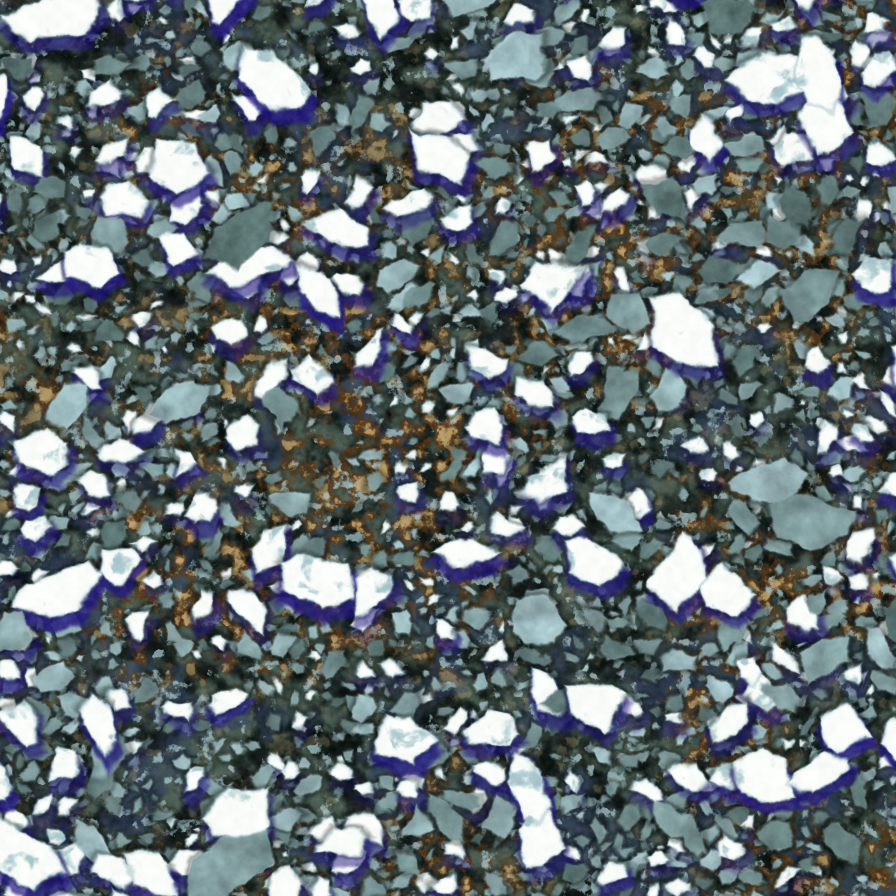
Give the GLSL for this texture, as a WebGL 1 fragment shader.

```glsl
precision highp float;
uniform vec2 u_resolution;

const float TAU = 6.28318;
const vec3 BLACK_GREEN = vec3(0.07, 0.10, 0.09);
const vec3 MOSS = vec3(0.30, 0.37, 0.33);
const vec3 SLATE = vec3(0.20, 0.26, 0.36);
const vec3 GREY_TEAL = vec3(0.34, 0.44, 0.43);
const vec3 PALE_BLUE = vec3(0.66, 0.78, 0.80);
const vec3 WHITE = vec3(0.98, 0.99, 0.98);
const vec3 VIOLET = vec3(0.15, 0.11, 0.50);
const vec3 RUST = vec3(0.34, 0.23, 0.12);
const vec3 GOLD = vec3(0.78, 0.68, 0.46);

float hash(vec2 p) {
  return fract(sin(dot(p, vec2(127.1, 311.7))) * 43758.5453);
}

float noise(vec2 p) {
  vec2 i = floor(p), f = fract(p);
  f = f * f * (3.0 - 2.0 * f);
  float low = mix(hash(i), hash(i + vec2(1.0, 0.0)), f.x);
  float high = mix(hash(i + vec2(0.0, 1.0)), hash(i + vec2(1.0, 1.0)), f.x);
  return mix(low, high, f.y);
}

float fbm(vec2 p) {
  float sum = 0.0, weight = 0.5;
  for (int i = 0; i < 4; i++) {
    sum += weight * noise(p);
    p = mat2(1.6, 1.2, -1.2, 1.6) * p + 3.7;
    weight *= 0.5;
  }
  return sum / 0.9375;
}

// Signed distance to an angular, randomly stretched grain
float grainDistance(vec2 p, float radius, vec2 seed) {
  float turn = (hash(seed + 4.3) - 0.5) * 2.6;
  float c = cos(turn), s = sin(turn);
  p = mat2(c, -s, s, c) * p;
  p *= vec2(mix(0.6, 1.0, hash(seed + 8.1)), 1.1);
  float d = -1.0;
  for (int k = 0; k < 6; k++) {
    vec2 side = seed + vec2(float(k) * 1.7, 9.2);
    float a = (float(k) + 0.7 * hash(side)) * TAU / 6.0;
    float reach = radius * mix(0.6, 1.05, hash(side + 2.9));
    d = max(d, dot(p, vec2(cos(a), sin(a))) - reach);
  }
  return d;
}

// One size class of grains, with violet fringes below the white ones
vec3 scatterGrains(vec3 ground, vec2 p, float cells, float cover, float whiteShare, float fringe) {
  vec2 q = p * cells;
  float edge = 0.0024 * cells;
  float grainMask = 0.0, fringeMask = 0.0, shade = 0.0;
  vec3 grainColor = ground;
  float cloud = fbm(p * 42.0 + cells);
  for (int y = -1; y <= 1; y++) {
    for (int x = -1; x <= 1; x++) {
      vec2 id = floor(q) + vec2(float(x), float(y));
      vec2 seed = id + cells * 7.0;
      float density = mix(0.55, 1.45, noise(id / cells * 5.0 + 2.0));
      if (hash(seed) > cover * density) continue;
      vec2 jitter = vec2(hash(seed + 1.3), hash(seed + 5.7)) - 0.5;
      vec2 local = q - id - 0.5 - 0.8 * jitter;
      float radius = mix(0.27, 0.46, hash(seed + 3.1));
      float d = grainDistance(local, radius, seed);
      float body = smoothstep(edge, -edge, d);
      float tone = hash(seed + 6.6);
      vec3 tint = mix(GREY_TEAL, PALE_BLUE, hash(seed + 7.9));
      tint *= 0.72 + 0.5 * cloud;
      if (tone < whiteShare) {
        float core = smoothstep(0.5 * edge, -2.0 * edge, d);
        tint = mix(PALE_BLUE, WHITE, core * smoothstep(0.2, 0.36, cloud));
        vec2 shifted = local + vec2(-0.003, 0.011) * cells;
        float halo = grainDistance(shifted, radius + 0.004 * cells, seed);
        float strength = fringe * mix(0.5, 1.0, hash(seed + 2.2));
        fringeMask = max(fringeMask, strength * smoothstep(1.5 * edge, -1.5 * edge, halo));
      }
      shade = max(shade, smoothstep(3.0 * edge, 0.0, d));
      grainColor = mix(grainColor, tint, body);
      grainMask = max(grainMask, body);
    }
  }
  ground = mix(ground, BLACK_GREEN, 0.45 * shade);
  ground = mix(ground, VIOLET, fringeMask);
  return mix(ground, grainColor, grainMask);
}

// Dark, mottled ground with slate and rusty patches
vec3 matrixColor(vec2 p) {
  vec3 color = mix(BLACK_GREEN, MOSS, smoothstep(0.30, 0.72, fbm(p * 48.0)));
  color = mix(color, SLATE, 0.7 * smoothstep(0.48, 0.66, fbm(p * 20.0 + 17.0)));
  float rusty = smoothstep(0.42, 0.66, fbm(p * 6.0 + 31.0));
  float fleck = fbm(p * 75.0 + 9.0);
  color = mix(color, RUST, rusty * smoothstep(0.42, 0.58, fleck));
  color = mix(color, GOLD, (0.25 + 0.6 * rusty) * smoothstep(0.58, 0.74, fleck));
  float crystal = smoothstep(0.59, 0.74, fbm(p * 85.0 + 53.0));
  return mix(color, PALE_BLUE, 0.75 * crystal);
}

void main() {
  vec2 p = gl_FragCoord.xy / min(u_resolution.x, u_resolution.y);
  vec2 wobble = vec2(fbm(p * 45.0), fbm(p * 45.0 + 71.0)) - 0.5;
  vec2 warped = p + 0.014 * wobble;

  vec3 color = matrixColor(p);
  color = scatterGrains(color, warped, 62.0, 0.38, 0.20, 0.0);
  color = scatterGrains(color, warped, 35.0, 0.50, 0.32, 0.35);
  color = scatterGrains(color, warped, 21.0, 0.50, 0.50, 0.70);
  color = scatterGrains(color, warped, 12.5, 0.42, 0.78, 0.90);

  float grit = fbm(p * 110.0 + 23.0) - 0.5;
  color += 0.16 * grit * (1.0 - 0.7 * color);
  gl_FragColor = vec4(clamp(color, 0.0, 1.0), 1.0);
}
```
